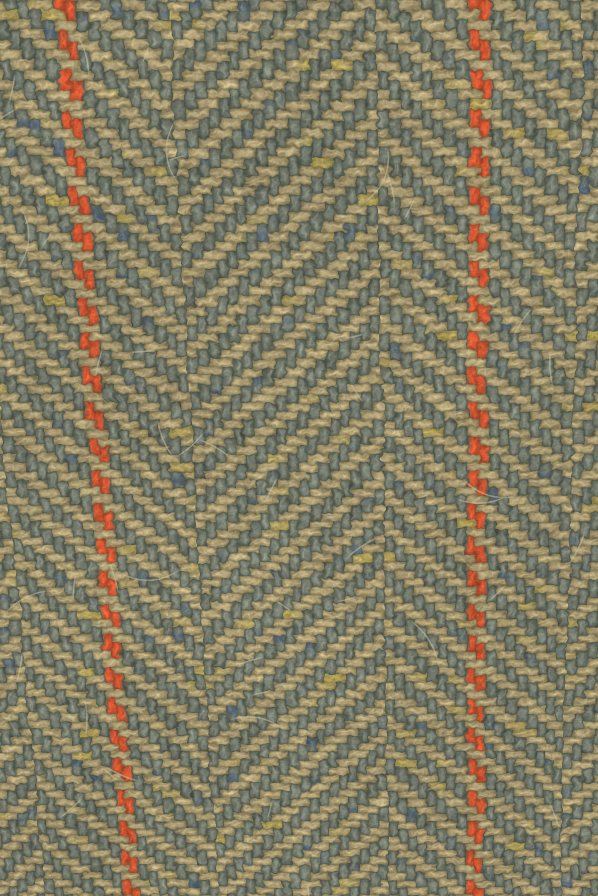
Write a Shadertoy shader that draws this texture.

```glsl
const float ENDS = 36.0;      // warp threads per stripe repeat
const float HALF_ENDS = 18.0; // warp threads per herringbone band
const int SAMPLES = 3;
const int HAIRS = 44;

const vec3 TAN_LIGHT = vec3(0.72, 0.655, 0.49);
const vec3 TAN_DARK = vec3(0.49, 0.45, 0.32);
const vec3 SAGE_LIGHT = vec3(0.50, 0.525, 0.47);
const vec3 SAGE_DARK = vec3(0.30, 0.33, 0.285);
const vec3 RED_LIGHT = vec3(0.86, 0.36, 0.21);
const vec3 RED_DARK = vec3(0.62, 0.27, 0.16);
const vec3 BLUE_FLECK = vec3(0.27, 0.35, 0.46);
const vec3 YELLOW_FLECK = vec3(0.66, 0.59, 0.24);
const vec3 HAIR = vec3(0.79, 0.77, 0.65);

vec2 hash2(vec2 cell) {
    vec3 h = fract(cell.xyx * vec3(0.1031, 0.1030, 0.0973));
    h += dot(h, h.yzx + 33.33);
    return fract((h.xx + h.yz) * h.zy);
}

float cornerSlope(vec2 cell, vec2 corner, vec2 f) {
    return dot(hash2(cell + corner) * 2.0 - 1.0, f - corner);
}

float gradientNoise(vec2 p) {
    vec2 i = floor(p), f = p - i;
    vec2 w = f * f * f * (f * (f * 6.0 - 15.0) + 10.0);
    float low = mix(cornerSlope(i, vec2(0, 0), f), cornerSlope(i, vec2(1, 0), f), w.x);
    float high = mix(cornerSlope(i, vec2(0, 1), f), cornerSlope(i, vec2(1, 1), f), w.x);
    return mix(low, high, w.y);
}

// Canvas to thread units: x counts warp ends, y counts weft picks downward
vec2 threadSpace(vec2 uv, float aspect) {
    float down = 1.0 - uv.y;
    float leftStripe = mix(0.107, 0.220, down);
    float rightStripe = mix(0.802, 0.794, down);
    float across = (uv.x - leftStripe) / (rightStripe - leftStripe);
    vec2 thread = vec2(across * ENDS, 4.0 * down * (22.0 + 4.3 * down));
    vec2 p = vec2(uv.x, uv.y * aspect);
    vec2 sway = vec2(gradientNoise(p * 13.0), gradientNoise(p * 11.0 + 40.0));
    vec2 fuzz = vec2(gradientNoise(p * 95.0 + 7.0), gradientNoise(p * 95.0 + 90.0));
    return thread + 0.55 * sway + 0.38 * fuzz;
}

// Rounded yarn profile, both arguments run from 0 to 1
float yarnProfile(float across, float along) {
    float a = 2.0 * across - 1.0, b = 2.0 * along - 1.0;
    return (1.0 - a * a) * (1.0 - b * b * b * b);
}

vec3 weftColor(vec2 thread, float pick, float relief) {
    vec3 color = mix(TAN_DARK, TAN_LIGHT, relief);
    float streak = gradientNoise(vec2(thread.x * 0.16, pick * 0.73 + 5.0));
    return mix(color, YELLOW_FLECK, 0.55 * smoothstep(0.22, 0.5, streak));
}

vec3 warpColor(vec2 thread, float end, float relief) {
    vec3 color = mix(SAGE_DARK, SAGE_LIGHT, relief);
    float fleck = gradientNoise(vec2(end * 0.77 + 3.0, thread.y * 0.43));
    color = mix(color, BLUE_FLECK, 0.55 * smoothstep(0.22, 0.5, fleck));
    float offset = abs(mod(thread.x + HALF_ENDS, ENDS) - HALF_ENDS);
    float stripe = 1.0 - smoothstep(0.75, 0.95, offset);
    return mix(color, mix(RED_DARK, RED_LIGHT, relief), stripe);
}

// Two-by-two twill whose diagonal reverses in each band
vec3 weave(vec2 thread) {
    vec2 cell = floor(thread), f = thread - cell;
    float end = mod(cell.x - 0.5 * HALF_ENDS, ENDS);
    bool rising = end < HALF_ENDS;
    float shift = rising ? end : ENDS + 1.0 - end;
    float stage = mod(cell.y + shift, 4.0);
    bool weftOnTop = stage < 1.5;

    float weftAlong = (stage + (rising ? f.x : 1.0 - f.x)) * 0.5;
    float warpAlong = (stage - 2.0 + f.y) * 0.5;
    float relief = weftOnTop ? yarnProfile(f.y, weftAlong) : yarnProfile(f.x, warpAlong);
    vec3 color = weftOnTop ? weftColor(thread, cell.y, relief) : warpColor(thread, cell.x, relief);

    // Twisted fibres and uneven spinning
    vec2 grain = weftOnTop ? vec2(thread.x * 1.7 + thread.y, thread.y * 3.2)
                           : vec2(thread.x * 3.2, thread.y * 1.4 + thread.x);
    float fibre = gradientNoise(grain) + 0.6 * gradientNoise(thread * 4.3 + 20.0);
    float spin = gradientNoise(thread * vec2(0.47, 0.61) + 60.0);
    return color * (1.0 + 0.30 * fibre + 0.16 * spin);
}

// Loose, gently curved hairs lying on the cloth
float looseHairs(vec2 p, float aspect) {
    float cover = 0.0;
    for (int n = 0; n < HAIRS; n++) {
        vec2 place = hash2(vec2(float(n), 3.0)) * vec2(1.0, aspect);
        vec2 form = hash2(vec2(float(n), 17.0));
        float angle = form.x * 6.2832, reach = mix(0.015, 0.06, form.y * form.y);
        vec2 q = mat2(cos(angle), sin(angle), -sin(angle), cos(angle)) * (p - place);
        float bend = q.y - (form.y - 0.3) * 9.0 * q.x * q.x;
        float line = 1.0 - smoothstep(0.0004, 0.0022, abs(bend));
        cover = max(cover, line * (1.0 - smoothstep(0.6 * reach, reach, abs(q.x))));
    }
    return cover;
}

void mainImage(out vec4 fragColor, in vec2 fragCoord) {
    float aspect = iResolution.y / iResolution.x;
    vec3 color = vec3(0.0);
    for (int k = 0; k < SAMPLES * SAMPLES; k++) {
        vec2 jitter = (vec2(k % SAMPLES, k / SAMPLES) + 0.5) / float(SAMPLES) - 0.5;
        color += weave(threadSpace((fragCoord + jitter) / iResolution.xy, aspect));
    }
    color /= float(SAMPLES * SAMPLES);

    vec2 p = fragCoord / iResolution.x;
    color *= 1.0 + 0.08 * gradientNoise(p * 3.0);
    color = mix(color, HAIR, 0.5 * looseHairs(p, aspect));
    fragColor = vec4(color, 1.0);
}
```
